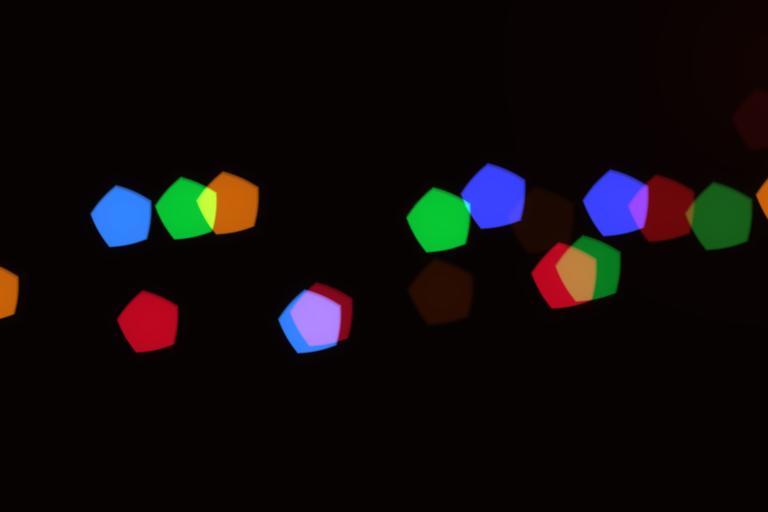
This background is drawn by a Shadertoy shader. Its source:

```glsl
const float TAU = 6.2831853;
const float SIDES = 5.0;
const float TILT = -0.105;        // direction of one flat side
const float FLATNESS = 0.68;      // 0 = circle, 1 = straight-sided pentagon
const float SOFTNESS = 0.0032;
const float RIM_LEVEL = 0.74;     // brightness of the edge against the core
const float BASE_RADIUS = 0.0625;
const float RADIUS_GROWTH = 0.008;
const int UPPER_COUNT = 10;
const int LOWER_COUNT = 5;

const vec3 NIGHT = vec3(0.026, 0.006, 0.006);
const vec3 WARM_HAZE = vec3(0.045, 0.008, 0.003);
const vec3 AZURE = vec3(0.17, 0.50, 1.00);
const vec3 BLUE = vec3(0.20, 0.25, 1.00);
const vec3 GREEN = vec3(0.00, 0.76, 0.19);
const vec3 DIM_GREEN = vec3(0.05, 0.36, 0.09);
const vec3 ORANGE = vec3(0.74, 0.37, 0.03);
const vec3 RED = vec3(0.70, 0.02, 0.12);
const vec3 DIM_RED = vec3(0.38, 0.02, 0.03);
const vec3 EMBER = vec3(0.13, 0.04, 0.00);

const vec3 UPPER_COLOURS[UPPER_COUNT] = vec3[](AZURE, GREEN, ORANGE, GREEN,
    BLUE, EMBER * 0.6, BLUE, DIM_RED, DIM_GREEN, ORANGE);
const vec3 LOWER_COLOURS[LOWER_COUNT] = vec3[](ORANGE, RED, AZURE, EMBER, RED);

// Signed distance to a pentagon with bulging sides
float apertureDistance(vec2 p, float radius) {
    float sector = TAU / SIDES;
    float angle = mod(atan(p.y, p.x) - TILT + 0.5 * sector, sector) - 0.5 * sector;
    float flatSide = cos(angle) / cos(0.5 * sector);
    return length(p) * mix(1.0, flatSide, FLATNESS) - radius;
}

float coverage(float d, float softness) {
    return 1.0 - smoothstep(-softness, softness, d);
}

// One defocused lamp: full aperture, brighter shifted core, faint halo
vec3 lamp(vec2 p, float radius, vec3 colour) {
    float strength = max(colour.r, max(colour.g, colour.b));
    float softness = SOFTNESS * mix(2.5, 1.0, smoothstep(0.1, 0.5, strength));
    float d = apertureDistance(p, radius);
    float core = coverage(apertureDistance(p - vec2(-0.001, -0.002), radius * 0.95), softness);
    float level = mix(RIM_LEVEL * coverage(d, softness), 1.0, core);
    level *= 1.03 - 0.06 * dot(p, p) / (radius * radius);
    float halo = 0.035 * exp(-max(d, 0.0) / 0.012) * (1.0 - core);
    return colour * (level + halo);
}

void mainImage(out vec4 fragColor, in vec2 fragCoord) {
    vec2 p = fragCoord / iResolution.y;
    float aspect = iResolution.x / iResolution.y;
    vec3 light = NIGHT;

    // Warm haze in the upper right corner
    light += WARM_HAZE * exp(-5.0 * length(p - vec2(aspect, 0.88)));

    // Upper string, with a gap after the third lamp
    for (int i = 0; i < UPPER_COUNT; i++) {
        float n = float(i);
        float across = 0.16 + 0.0755 * n + 0.18 * step(2.5, n) + 0.012 * sin(2.3 * n);
        float height = 0.59 + 0.025 * cos(2.6 * (n - 4.0));
        float radius = BASE_RADIUS + RADIUS_GROWTH * across;
        light += lamp(p - vec2(across * aspect, height), radius, UPPER_COLOURS[i]);
    }

    // Lower string, where every second lamp after the first is doubled
    for (int i = 0; i < LOWER_COUNT; i++) {
        float n = float(i);
        float across = 0.187 * n + 0.022 * sin(1.5 * n - 1.6) + 0.01;
        vec2 centre = vec2(across * aspect, 0.41 - 0.05 * cos(1.3 * (n - 1.5)));
        float radius = BASE_RADIUS + RADIUS_GROWTH * across;
        light += lamp(p - centre, radius, LOWER_COLOURS[i]);
        if (i > 0 && i % 2 == 0) {
            vec3 partner = i % 4 == 0 ? GREEN * 0.62 : RED * 0.7;
            light += lamp(p - centre - vec2(0.012 * n - 0.001, 0.014), radius, partner);
        }
    }

    // Faint echo above the end of the string
    light += lamp(p - vec2(0.995 * aspect, 0.765), BASE_RADIUS, DIM_RED * 0.22);

    fragColor = vec4(clamp(light, 0.0, 1.0), 1.0);
}
```
